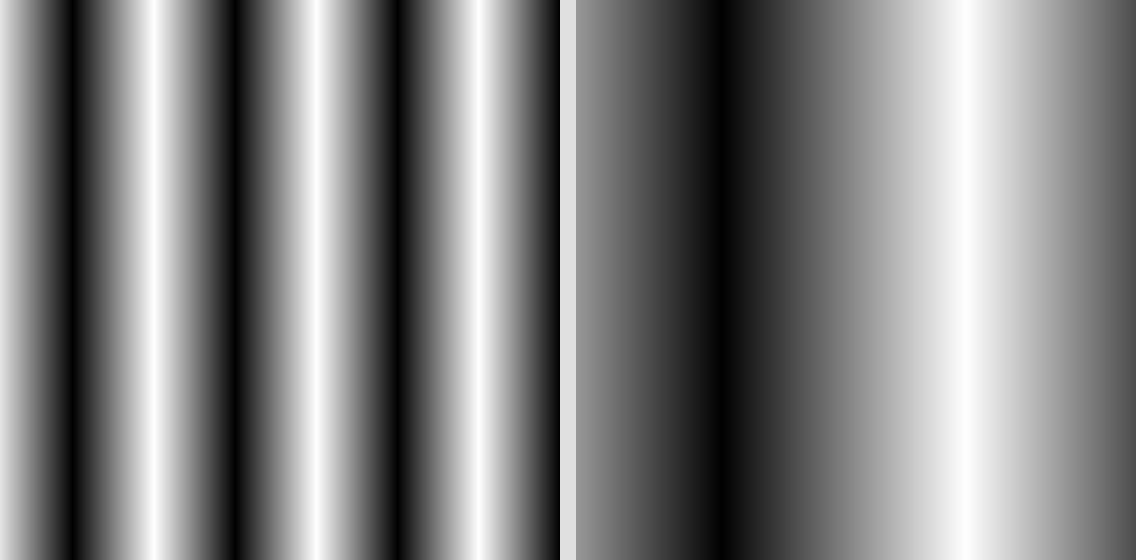
Left: the whole. Right: its middle third, enlarged.
Give the GLSL for this pattern, as a Shadertoy shader.

```glsl
// Soft vertical grey bands: a triangle wave fading evenly between black and white.

#define BAND_PERIOD 0.29   // width of one dark-to-dark repeat, in canvas widths
#define DARK_CENTER 0.1302 // position of the first black line
#define DARK_COLOR  vec3(0.0)
#define LIGHT_COLOR vec3(1.0)

// Triangle wave: 0 at whole numbers, 1 halfway between them.
float triangleWave(float phase) {
    return 1.0 - abs(2.0 * fract(phase) - 1.0);
}

void mainImage(out vec4 fragColor, in vec2 fragCoord) {
    vec2 uv = fragCoord / iResolution.xy;

    // Brightness depends on the horizontal position only.
    float brightness = triangleWave((uv.x - DARK_CENTER) / BAND_PERIOD);

    fragColor = vec4(mix(DARK_COLOR, LIGHT_COLOR, brightness), 1.0);
}
```
